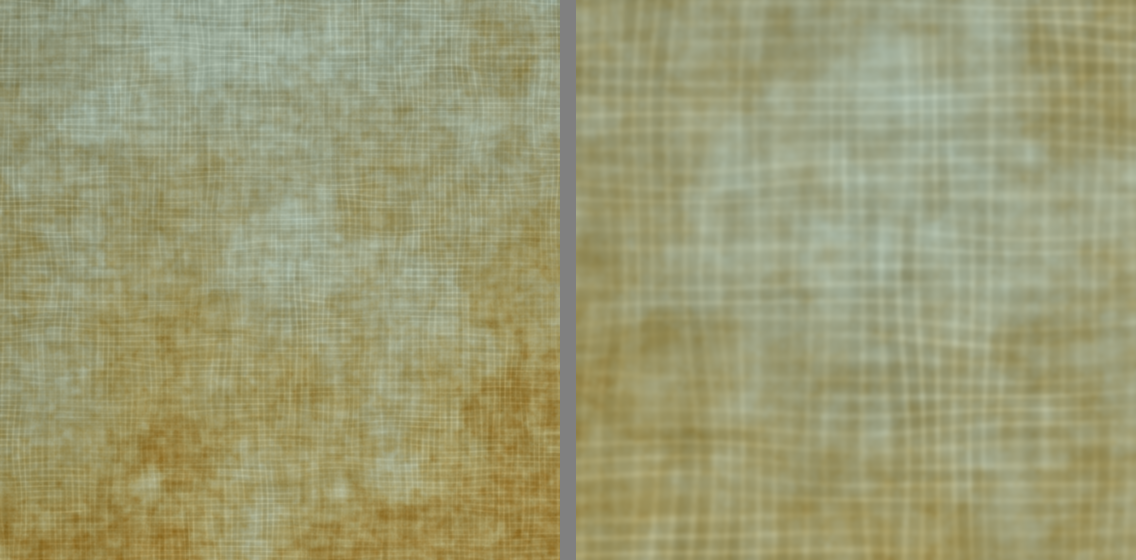
Left: the whole. Right: its middle third, enlarged.
Write a Shadertoy shader that draws this texture.

```glsl
// Aged woven canvas: blue-grey cloth stained ochre toward the bottom, with pale worn patches.

const float THREADS      = 96.0;  // threads across the canvas
const float WEAVE_DEPTH  = 0.050; // brightness of threads over the gaps
const float STREAK_DEPTH = 0.050; // uneven brightness along threads
const float GRAIN_DEPTH  = 0.100; // fine mottling
const float STAIN_AMOUNT = 0.66;  // strength of the broad stains
const float WORN_COOLING = 0.22;  // how far worn patches lose the stain
const float WORN_LIGHT   = 0.040; // how much worn patches brighten
const float TAU          = 6.2831853;

const vec3 BLUE_GREY = vec3(0.580, 0.640, 0.570);
const vec3 SAGE      = vec3(0.600, 0.615, 0.490);
const vec3 STRAW     = vec3(0.632, 0.588, 0.370);
const vec3 OCHRE     = vec3(0.625, 0.495, 0.215);

float hash(vec2 p) {
    vec3 q = fract(p.xyx * 0.1031);
    q += dot(q, q.yzx + 33.33);
    return fract((q.x + q.y) * q.z);
}

float noise(vec2 p) {
    vec2 cell = floor(p);
    vec2 f = fract(p);
    f = f * f * (3.0 - 2.0 * f);
    float low  = mix(hash(cell), hash(cell + vec2(1, 0)), f.x);
    float high = mix(hash(cell + vec2(0, 1)), hash(cell + vec2(1, 1)), f.x);
    return mix(low, high, f.y);
}

// Layered noise, normalised to 0..1; each octave is turned to hide the lattice.
float fbm(vec2 p, int octaves) {
    float sum = 0.0, total = 0.0, weight = 0.5;
    for (int i = 0; i < octaves; i++) {
        sum += weight * noise(p);
        total += weight;
        weight *= 0.55;
        p = mat2(0.8, 0.6, -0.6, 0.8) * p * 2.03 + 17.3;
    }
    return sum / total;
}

// Colour of the cloth from unstained (0) to heavily stained (1).
vec3 stainColour(float warmth) {
    float t = clamp(warmth, 0.0, 1.0) * 3.0;
    vec3 c = mix(BLUE_GREY, SAGE, clamp(t, 0.0, 1.0));
    c = mix(c, STRAW, clamp(t - 1.0, 0.0, 1.0));
    return mix(c, OCHRE, clamp(t - 2.0, 0.0, 1.0));
}

// Thin pale threads crossing both ways, each fading in and out along its length.
float weave(vec2 uv) {
    vec2 wobble = vec2(noise(uv * vec2(34.0, 10.0)), noise(uv * vec2(10.0, 34.0) + 40.0));
    vec2 thread = 0.5 + 0.5 * cos(TAU * (uv * THREADS + 0.9 * wobble));
    vec2 strength = vec2(noise(uv * vec2(THREADS * 0.7, 16.0) + 9.0),
                         noise(uv * vec2(16.0, THREADS * 0.7) + 87.0));
    vec2 line = (thread * thread - 0.375) * mix(vec2(0.25), vec2(1.4), strength);
    return line.x + line.y;
}

// Long soft streaks that follow single threads in both directions.
float streaks(vec2 uv) {
    float upright = noise(uv * vec2(THREADS, 15.0) + 5.0);
    float level   = noise(uv * vec2(15.0, THREADS) + 71.0);
    return upright + level - 1.0;
}

void mainImage(out vec4 fragColor, in vec2 fragCoord) {
    vec2 uv = fragCoord / iResolution.xy;

    // Broad stains, worn patches and fine mottling
    float stain = fbm(uv * 4.6 + 3.7, 5) - 0.5;
    float worn  = smoothstep(0.50, 0.76, fbm(uv * vec2(7.0, 7.6) + 52.0, 5));
    float grain = fbm(uv * 66.0 + 11.0, 3) - 0.5;
    float cloth = streaks(uv);

    // Stain deepens downward and slightly to the right
    float warmth = 0.80 - 0.62 * uv.y + 0.12 * (uv.x - 0.5);
    warmth += STAIN_AMOUNT * stain - WORN_COOLING * worn;
    warmth -= 0.36 * grain + 0.05 * cloth;

    // Light and shade of the cloth
    float weaveFade = mix(0.5, 1.2, noise(uv * 9.0 + 23.0));
    float light = WEAVE_DEPTH * weaveFade * weave(uv);
    light += STREAK_DEPTH * cloth + GRAIN_DEPTH * grain;
    light += WORN_LIGHT * (worn - 0.25) - 0.07 * stain;
    light -= 0.025 * (1.0 - smoothstep(0.0, 0.35, uv.x)) - 0.004;

    fragColor = vec4(clamp(stainColour(warmth) + light, 0.0, 1.0), 1.0);
}
```
